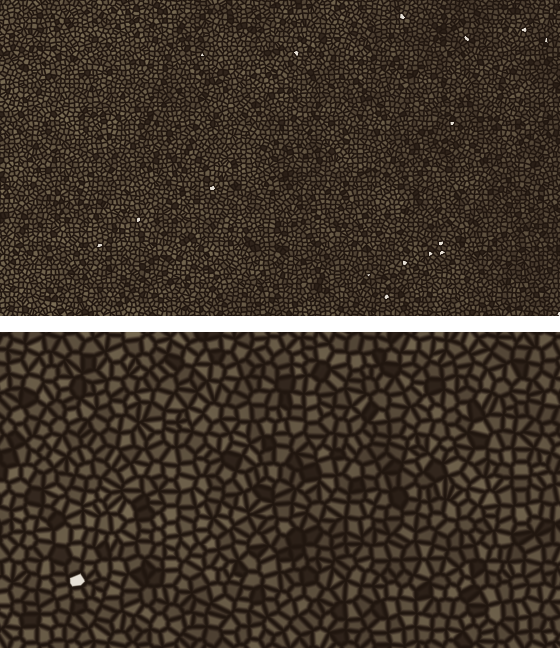
Top: the whole. Bottom: its middle third, enlarged.
Give the GLSL for this texture, as a Shadertoy shader.

```glsl
// Pebbled hide: a fine sheet of rounded brown grains parted by dark seams.
// Cellular noise gives each grain its shape; the distance to its border domes it.
// Layered sines and a slow left-to-right falloff vary the light; a few pale chips glint.

const float GRAIN_ROWS = 68.0;      // grains per canvas height
const float JITTER = 0.88;          // irregularity of the grain layout
const float SEAM_WIDTH = 0.02;      // flat dark part of the seam, in grains
const float DOME_WIDTH = 0.34;      // border distance where a grain is fully lit
const float PIT_SHARE = 0.07;       // share of sunken, dark grains
const float CHIP_SHARE = 0.0016;    // share of grains holding a pale chip
const float LIGHT_LEFT = 0.89;
const float LIGHT_RIGHT = 0.64;

const vec3 SEAM_COLOR = vec3(0.125, 0.085, 0.058);
const vec3 SHADE_COLOR = vec3(0.235, 0.185, 0.145);
const vec3 GRAIN_COLOR = vec3(0.45, 0.40, 0.31);
const vec3 CHIP_COLOR = vec3(0.90, 0.88, 0.84);

vec2 hash2(vec2 p) {
    vec3 q = fract(p.xyx * vec3(0.1031, 0.1030, 0.0973));
    q += dot(q, q.yzx + 33.33);
    return fract((q.xx + q.yz) * q.zy);
}

vec2 grainCenter(vec2 cell) {
    return cell + 0.5 + JITTER * (hash2(cell) - 0.5);
}

// Returns the cell id in xy and the distance to the nearest border in z.
vec3 grainField(vec2 p) {
    vec2 base = floor(p);
    vec2 nearestCell = base;
    vec2 toNearest = vec2(0.0);
    float nearest = 1e5;
    for (int y = -1; y <= 1; y++)
    for (int x = -1; x <= 1; x++) {
        vec2 cell = base + vec2(x, y);
        vec2 d = grainCenter(cell) - p;
        if (dot(d, d) < nearest) {
            nearest = dot(d, d);
            nearestCell = cell;
            toNearest = d;
        }
    }
    float border = 1.0;
    for (int y = -2; y <= 2; y++)
    for (int x = -2; x <= 2; x++) {
        if (x == 0 && y == 0) continue;
        vec2 d = grainCenter(nearestCell + vec2(x, y)) - p;
        border = min(border, dot(0.5 * (toNearest + d), normalize(d - toNearest)));
    }
    return vec3(nearestCell, border);
}

// Soft uneven patches from layered sines, roughly -1 to 1.
float patches(vec2 p) {
    float sum = 0.0;
    float weight = 0.5;
    for (int i = 0; i < 4; i++) {
        sum += weight * sin(p.x + 1.7 * sin(p.y)) * sin(p.y * 1.3 + 1.2 * sin(p.x * 0.7));
        p = mat2(1.5, 1.1, -1.1, 1.5) * p + 2.3;
        weight *= 0.7;
    }
    return sum;
}

void mainImage(out vec4 fragColor, in vec2 fragCoord) {
    vec2 uv = fragCoord / iResolution.y;
    float across = fragCoord.x / iResolution.x;

    vec3 grain = grainField(uv * GRAIN_ROWS);
    vec2 pick = hash2(grain.xy + 71.0);

    // Light on each grain: overall falloff, patches and its own tone.
    float light = mix(LIGHT_LEFT, LIGHT_RIGHT, across);
    light += 0.14 * patches(uv * 9.0) + 0.36 * (pick.x - 0.5);
    if (pick.y < PIT_SHARE) light *= 0.25;

    // Domed profile from seam to crown.
    float dome = smoothstep(SEAM_WIDTH, DOME_WIDTH, grain.z);
    float tone = clamp(dome * light, 0.0, 1.1);
    vec3 color = mix(SEAM_COLOR, SHADE_COLOR, min(tone / 0.34, 1.0));
    color = mix(color, GRAIN_COLOR, max(tone - 0.34, 0.0) / 0.66);

    // Rare pale chips, a little denser toward the right.
    float hasChip = step(1.0 - CHIP_SHARE * (0.5 + across), pick.y);
    color = mix(color, CHIP_COLOR, hasChip * smoothstep(0.08, 0.22, grain.z));

    fragColor = vec4(color, 1.0);
}
```
